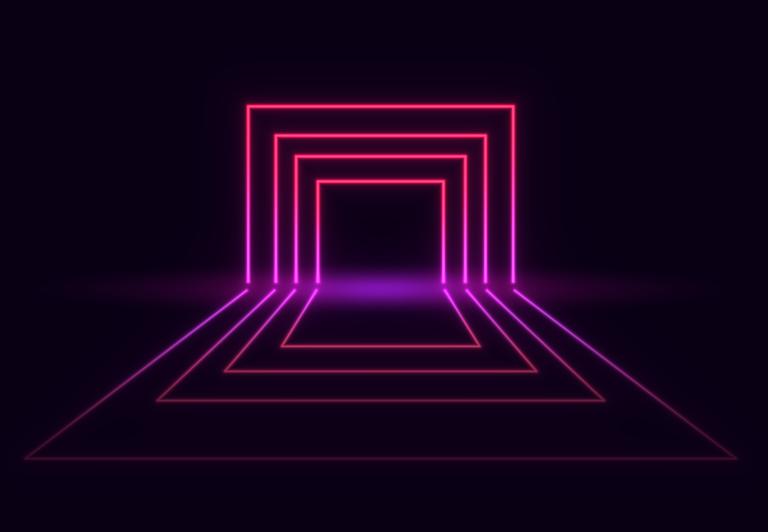
Write a Shadertoy shader that draws this background.

```glsl
float segmentDistance(vec2 p, vec2 a, vec2 b) {
    vec2 along = b - a;
    float t = clamp(dot(p - a, along) / dot(along, along), 0.0, 1.0);
    return length(p - a - along * t);
}

// Gaussian falloff around zero
float bell(float x, float width) {
    return exp(-x * x / (width * width));
}

// Hot core, coloured tube and tight halo of a neon line
vec3 neon(float d, vec3 hue) {
    vec3 hot = mix(hue, vec3(1.0, 0.75, 0.85), 0.6);
    return hue * (0.65 * bell(d, 0.0042) + 0.32 * exp(-d / 0.007))
         + hot * 0.5 * bell(d, 0.0021);
}

void mainImage(out vec4 fragColor, in vec2 fragCoord) {
    vec2 p = (fragCoord - vec2(0.5 * iResolution.x, 0.0)) / iResolution.y;
    p.x = abs(p.x + 0.0062);

    // Half width and top of each gate, then half width and bottom of its reflection
    vec4 gates[4] = vec4[4](
        vec4(0.249, 0.800, 0.668, 0.138),
        vec4(0.197, 0.745, 0.420, 0.247),
        vec4(0.159, 0.706, 0.293, 0.302),
        vec4(0.118, 0.659, 0.186, 0.349));

    vec3 magenta = vec3(0.82, 0.14, 0.82);
    vec3 red = vec3(1.0, 0.07, 0.19);
    vec3 color = vec3(0.034, 0.0, 0.078);

    for (int i = 0; i < 4; i++) {
        vec4 gate = gates[i];

        // Upright frame, magenta at its feet and red at the top
        vec2 corner = gate.xy;
        float d = min(segmentDistance(p, vec2(gate.x, 0.471), corner),
                      segmentDistance(p, vec2(0.0, gate.y), corner));
        float rise = (p.y - 0.471) / (gate.y - 0.471);
        vec3 hue = mix(magenta, red, smoothstep(0.0, 0.9, rise));
        color += neon(d, hue);
        color += vec3(0.065, 0.003, 0.042) * exp(-d / 0.035);

        // Reflection, fading towards the viewer
        corner = gate.zw;
        d = min(segmentDistance(p, vec2(gate.x + 0.003, 0.454), corner),
                segmentDistance(p, vec2(0.0, gate.w), corner));
        float depth = clamp((0.454 - p.y) / (0.454 - gate.w), 0.0, 1.0);
        float fade = mix(0.62, 0.13, smoothstep(0.0, 0.32, 0.454 - p.y));
        hue = mix(vec3(0.72, 0.15, 0.82), vec3(0.9, 0.16, 0.27), smoothstep(0.1, 1.0, depth));
        color += neon(d, hue) * fade;
        color += vec3(0.035, 0.0, 0.028) * exp(-d / 0.035) * (0.35 + fade);
    }

    // Broad pool of light on the floor, then its violet centre
    vec2 q = p - vec2(0.0, 0.457);
    float pool = 1.0 - smoothstep(0.0, 1.0, length(q / vec2(0.72, 0.055)));
    color += vec3(0.21, 0.012, 0.15) * pool;
    color += vec3(0.20, 0.065, 0.40) * bell(q.x, 0.14) * bell(q.y, 0.026);
    color += vec3(0.055, 0.0, 0.065) * bell(q.x, 0.24) * bell(q.y, 0.075);

    fragColor = vec4(min(color, 1.0), 1.0);
}
```
